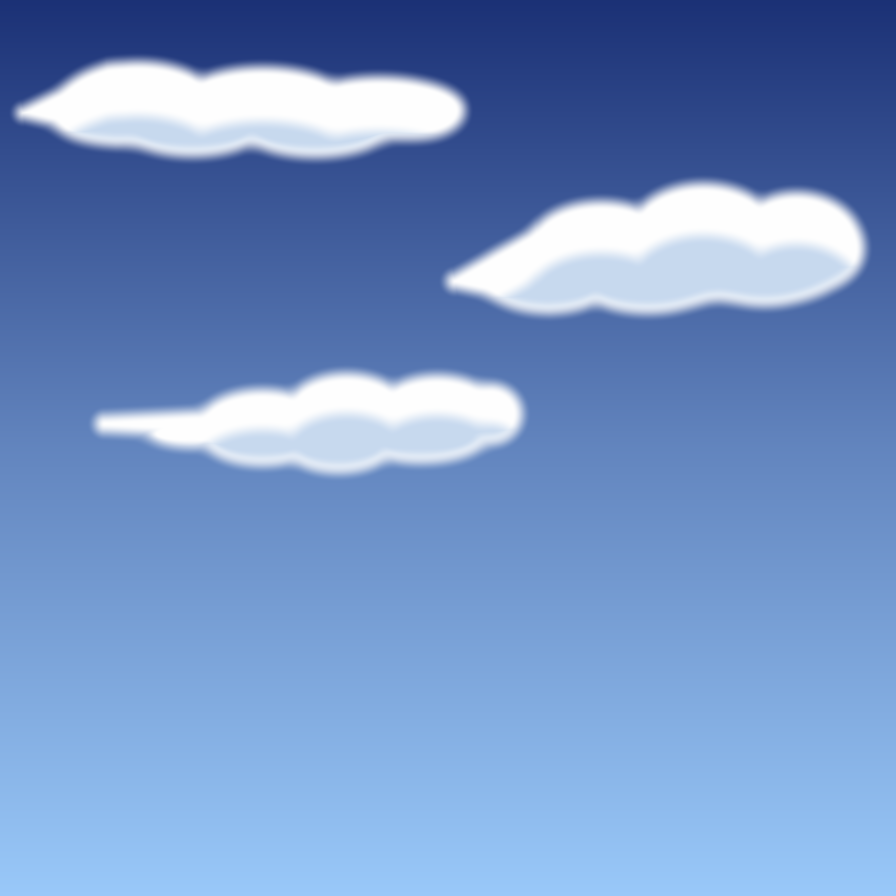
Give the GLSL for this texture, as a WebGL 2 fragment shader.

```glsl
#version 300 es
precision highp float;
// Three soft, flat clouds with shaded undersides in a deep blue gradient sky.

uniform vec2 u_resolution;
out vec4 fragColor;

const int PUFFS = 8;
const float EDGE_BLUR = 1.0;   // lengths are in percent of the canvas
const float PUFF_BLEND = 0.8;

const vec3 SKY_TOP = vec3(0.105, 0.190, 0.460);
const vec3 SKY_MIDDLE = vec3(0.385, 0.520, 0.745);
const vec3 SKY_BOTTOM = vec3(0.600, 0.785, 0.975);
const vec3 CLOUD_LIGHT = vec3(0.995);
const vec3 CLOUD_SHADE = vec3(0.780, 0.850, 0.935);

// Each puff is an ellipse: centre.xy, radii.zw
const vec4 UPPER_PUFFS[PUFFS] = vec4[PUFFS](
    vec4(15.4, 88.5, 8.9, 4.7), vec4(29.3, 88.3, 9.9, 4.3),
    vec4(42.3, 87.9, 9.4, 3.6), vec4(21.5, 85.9, 8.1, 3.4),
    vec4(35.2, 85.9, 8.5, 3.5), vec4(12.4, 86.7, 6.5, 2.9),
    vec4(26.0, 87.4, 19.5, 3.3), vec4(46.9, 87.4, 4.8, 2.9));

const vec4 RIGHT_PUFFS[PUFFS] = vec4[PUFFS](
    vec4(67.1, 72.7, 8.1, 4.9), vec4(78.5, 73.7, 8.5, 5.9),
    vec4(88.9, 72.7, 7.4, 5.9), vec4(61.2, 69.0, 7.6, 4.0),
    vec4(72.3, 69.3, 8.5, 4.3), vec4(85.3, 69.8, 7.6, 4.0),
    vec4(74.2, 70.7, 16.9, 4.6), vec4(92.4, 72.0, 3.9, 3.6));

const vec4 LOWER_PUFFS[PUFFS] = vec4[PUFFS](
    vec4(29.3, 52.7, 7.2, 3.9), vec4(38.7, 54.2, 6.8, 4.2),
    vec4(48.8, 53.6, 7.3, 4.6), vec4(54.7, 53.8, 3.6, 3.4),
    vec4(21.5, 51.6, 4.9, 1.6), vec4(29.3, 51.0, 6.5, 3.0),
    vec4(37.8, 50.8, 6.5, 3.6), vec4(46.9, 51.3, 7.2, 3.0));

float smoothMin(float a, float b, float k) {
    float h = max(k - abs(a - b), 0.0) / k;
    return min(a, b) - 0.25 * h * h * k;
}

float ellipseDistance(vec2 p, vec2 radii) {
    float k0 = length(p / radii);
    float k1 = length(p / (radii * radii));
    return k0 * (k0 - 1.0) / max(k1, 1e-4);
}

// Capsule whose radius grows from radii.x at ends.xy to radii.y at ends.zw
float taperDistance(vec2 p, vec4 ends, vec2 radii) {
    vec2 axis = ends.zw - ends.xy;
    float t = clamp(dot(p - ends.xy, axis) / dot(axis, axis), 0.0, 1.0);
    return length(p - ends.xy - t * axis) - mix(radii.x, radii.y, t);
}

float cloudDistance(vec2 p, vec4 puffs[PUFFS], vec4 tail, vec2 tailRadii) {
    float d = taperDistance(p, tail, tailRadii);
    for (int i = 0; i < PUFFS; i++) {
        d = smoothMin(d, ellipseDistance(p - puffs[i].xy, puffs[i].zw), PUFF_BLEND);
    }
    return d;
}

float softFill(float d, float blur) {
    return 1.0 - smoothstep(-blur, blur, d);
}

vec3 skyColor(float height) {
    vec3 lower = mix(SKY_BOTTOM, SKY_MIDDLE, clamp(2.0 * height, 0.0, 1.0));
    return mix(lower, SKY_TOP, clamp(2.0 * height - 1.0, 0.0, 1.0));
}

// The shade is the cloud lowered by shadeDrop, kept inside a thin light rim
vec3 paintCloud(vec3 color, vec2 p, vec4 puffs[PUFFS], vec4 tail,
                vec2 tailRadii, float shadeDrop) {
    float body = cloudDistance(p, puffs, tail, tailRadii);
    float lowered = cloudDistance(p + vec2(0.0, shadeDrop), puffs, tail, tailRadii);
    float shade = softFill(max(lowered, body + 0.8), EDGE_BLUR);
    vec3 cloud = mix(CLOUD_LIGHT, CLOUD_SHADE, shade);
    return mix(color, cloud, softFill(body, EDGE_BLUR));
}

void main() {
    vec2 uv = gl_FragCoord.xy / u_resolution;
    vec2 p = 100.0 * uv;
    vec3 color = skyColor(uv.y);

    color = paintCloud(color, p, UPPER_PUFFS, vec4(2.6, 87.4, 12.4, 88.5), vec2(0.7, 4.2), 6.2);
    color = paintCloud(color, p, RIGHT_PUFFS, vec4(50.8, 68.6, 60.5, 70.1), vec2(0.9, 4.6), 5.9);
    color = paintCloud(color, p, LOWER_PUFFS, vec4(11.7, 52.7, 24.1, 52.7), vec2(1.0, 1.6), 4.6);

    fragColor = vec4(color, 1.0);
}
```
